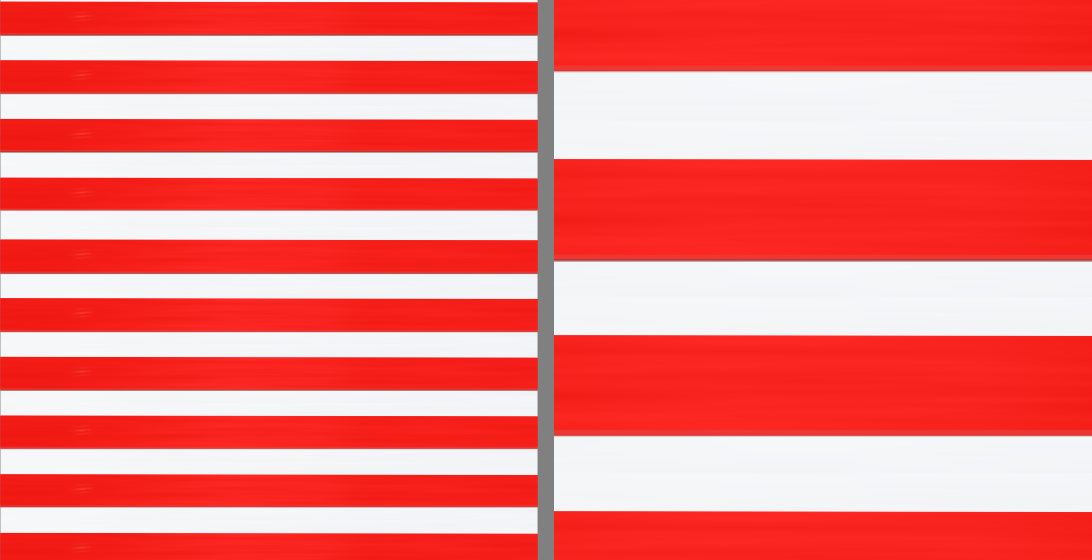
Left, the full canvas; right, a detail of the centre.
Write a Shadertoy shader that draws this pattern.

```glsl
#define PERIOD 0.1048
#define FIRST_TOP 0.0027
#define STRIPE_HEIGHT 0.0602
#define TOP_SLOPE 0.0015
#define JOIN_Y 0.396
#define JOIN_SHIFT 0.0056
#define LIP_HEIGHT 0.0034
#define GRAIN 0.045
#define RED vec3(0.962, 0.122, 0.102)
#define WHITE vec3(0.958, 0.962, 0.971)
#define LIP_RED vec3(0.925, 0.23, 0.21)
#define SEAM vec3(0.48, 0.20, 0.20)

float hash(float n) {
    return fract(sin(n * 91.7) * 4375.5);
}

vec2 gradient(vec2 cell) {
    float angle = 6.2832 * hash(dot(cell, vec2(1.37, 7.13)));
    return vec2(cos(angle), sin(angle));
}

float gradientNoise(vec2 p) {
    vec2 i = floor(p), f = p - i;
    vec2 u = f * f * f * (f * (f * 6.0 - 15.0) + 10.0);
    vec2 e = vec2(1.0, 0.0);
    float low = mix(dot(gradient(i), f), dot(gradient(i + e), f - e), u.x);
    float high = mix(dot(gradient(i + e.yx), f - e.yx),
                     dot(gradient(i + e.xx), f - e.xx), u.x);
    return mix(low, high, u.y);
}

// Long horizontal streaks, identical in every stripe
float woodGrain(vec2 p) {
    float sum = 0.0, amplitude = 0.5;
    vec2 frequency = vec2(3.0, 70.0);
    for (int i = 0; i < 3; i++) {
        sum += amplitude * gradientNoise(p * frequency + float(i) * 17.3);
        frequency *= vec2(1.7, 2.0);
        amplitude *= 0.65;
    }
    return sum;
}

vec3 paintRed(vec2 p, float toBottom, float px) {
    // Broad sheen: dark left end, bright middle, calmer right end
    float sheen = smoothstep(0.1, 0.45, p.x) - 0.6 * smoothstep(0.58, 0.7, p.x);
    vec3 color = RED + (sheen - 0.5) * vec3(0.03, 0.04, 0.04);
    color += GRAIN * woodGrain(p) * (0.7 + 0.5 * sheen);

    // Pale scuff near the left end
    vec2 d = (p - vec2(0.152, 0.027 - 0.06 * (p.x - 0.152))) / vec2(0.016, 0.007);
    float strands = 0.5 + 0.5 * sin(p.y * 900.0 + p.x * 60.0);
    color += 0.11 * exp(-dot(d, d)) * strands * vec3(0.2, 1.0, 0.9);

    // Faded lip along the lower edge
    float lip = 1.0 - smoothstep(LIP_HEIGHT - px, LIP_HEIGHT + px, toBottom);
    return mix(color, LIP_RED, 0.85 * lip);
}

vec3 paintWhite(vec2 p) {
    float depth = (p.y - STRIPE_HEIGHT) / (PERIOD - STRIPE_HEIGHT);
    vec3 color = WHITE + 0.012 * (0.5 - p.x) * vec3(1.0, 1.0, 0.6);
    color -= 0.012 * smoothstep(0.3, 1.0, depth) * vec3(1.0, 0.8, 0.4);
    return color + 0.4 * GRAIN * woodGrain(p + 5.0);
}

void mainImage(out vec4 fragColor, in vec2 fragCoord) {
    vec2 uv = fragCoord / iResolution.xy;
    float px = 1.0 / iResolution.y;
    float down = 1.0 - uv.y;

    // Stripe index and position below its top, wrapped mid-gap
    float halfGap = 0.5 * (PERIOD - STRIPE_HEIGHT);
    float lower = step(JOIN_Y, down);
    float y = down - FIRST_TOP - JOIN_SHIFT * lower;
    float band = floor((y + halfGap) / PERIOD);
    vec2 p = vec2(uv.x, y - band * PERIOD);

    // Stripes thin slightly down each of the two joined panels
    float row = band - 4.0 * lower;
    float stripeHeight = STRIPE_HEIGHT - 0.0005 * row + 0.0007 * lower;
    float toTop = p.y - TOP_SLOPE * uv.x;
    float toBottom = stripeHeight - p.y;
    float inside = smoothstep(-0.6 * px, 0.6 * px, min(toTop, toBottom));

    vec3 color = mix(paintWhite(p), paintRed(p, toBottom, px), inside);

    // Fine dark seam under each stripe, uneven between stripes
    float seam = 1.0 - smoothstep(0.0004, 0.0004 + px, abs(toBottom));
    color = mix(color, SEAM, seam * (0.2 + 0.35 * hash(band + 3.0)));

    // Hairline at the side edges
    float side = min(uv.x, 1.0 - uv.x) * iResolution.x / iResolution.y;
    float hairline = 1.0 - smoothstep(0.0008, 0.0008 + px, side);
    color = mix(color, vec3(0.6), hairline * mix(0.6, 0.15, inside));

    fragColor = vec4(clamp(color, 0.0, 1.0), 1.0);
}
```
